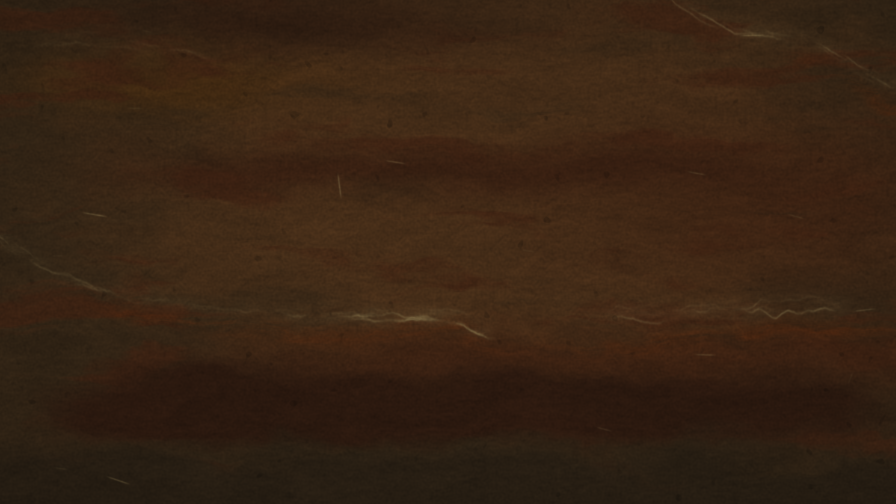
Write a WebGL 1 fragment shader that draws this texture.

```glsl
precision highp float;
// Dark polished stone: umber and rust strata crossed by thin pale mineral veins.
uniform vec2 u_resolution;

vec2 hash2(vec2 p) {
  p = vec2(dot(p, vec2(127.1, 311.7)), dot(p, vec2(269.5, 183.3)));
  return fract(sin(p) * 43758.55);
}

// Gradient noise, roughly -0.7 to 0.7
float noise(vec2 p) {
  vec2 i = floor(p), f = fract(p);
  vec2 u = f * f * f * (f * (f * 6.0 - 15.0) + 10.0);
  vec2 e = vec2(0.0, 1.0);
  float a = dot(hash2(i) * 2.0 - 1.0, f);
  float b = dot(hash2(i + e.yx) * 2.0 - 1.0, f - e.yx);
  float c = dot(hash2(i + e.xy) * 2.0 - 1.0, f - e.xy);
  float d = dot(hash2(i + e.yy) * 2.0 - 1.0, f - e.yy);
  return mix(mix(a, b, u.x), mix(c, d, u.x), u.y);
}

float fbm(vec2 p) {
  float sum = 0.0, amp = 0.6;
  for (int i = 0; i < 5; i++) {
    sum += amp * noise(p);
    p = p * 2.03 + 7.3;
    amp *= 0.55;
  }
  return sum;
}

float bell(float d) { return exp(-d * d); }

float patchAt(vec2 p, vec2 centre, vec2 size) {
  vec2 d = (p - centre) / size;
  return exp(-dot(d, d));
}

float span(float x, float from, float to, float soft) {
  return smoothstep(from - soft, from + soft, x) * (1.0 - smoothstep(to - soft, to + soft, x));
}

// Broken, wavering strands with a streaky veil just above them
float vein(vec2 p, float y, float rough, float seed) {
  float veil = bell((p.y - y - 0.012) / 0.02) * (0.12 + 0.5 * fbm(p * vec2(12.0, 50.0) + seed));
  float strands = 0.0;
  for (int i = 0; i < 4; i++) {
    float k = float(i);
    float wobble = 0.03 * fbm(vec2(p.x * 7.0 + k * 0.2, seed + k * 0.37))
                 + rough * noise(vec2(p.x * 28.0, seed + k * 0.3));
    float lit = smoothstep(-0.08, 0.42, noise(vec2(p.x * 10.0 + k * 5.3, p.y * 9.0 + seed)));
    strands += bell((p.y - y - wobble - 0.007 * k) / 0.0029) * lit * (1.0 - 0.22 * k);
  }
  return max(veil, 0.0) + strands;
}

// Short, faint, mostly level scratches
float scratches(vec2 p, float aspect) {
  float sum = 0.0;
  for (int i = 0; i < 32; i++) {
    vec2 r = hash2(vec2(float(i), 4.7)), s = hash2(vec2(float(i), 9.2));
    float angle = s.x > 0.8 ? s.x * 9.0 - 6.4 : s.x * 0.6 - 0.35;
    vec2 q = p - r * vec2(aspect, 1.0);
    q = vec2(dot(q, vec2(cos(angle), sin(angle))), dot(q, vec2(-sin(angle), cos(angle))));
    float len = 0.006 + 0.026 * s.y * s.y;
    sum += bell(q.y / 0.002) * (1.0 - smoothstep(len * 0.4, len, abs(q.x))) * s.y * s.y * s.y;
  }
  return sum;
}

void main() {
  vec2 p = gl_FragCoord.xy / u_resolution.y;
  float aspect = u_resolution.x / u_resolution.y;
  vec2 q = p + vec2(0.2, 0.07) * vec2(fbm(p * 3.0 + 11.0), fbm(p * vec2(3.5, 8.0)));
  float streak = fbm(q * vec2(2.4, 12.0) + 3.0);
  float cloud = fbm(q * vec2(4.0, 9.0) + 21.0);
  float wisps = fbm(q * vec2(9.0, 36.0) + 31.0);

  // Strata: warm middle, olive edges, rust and dark bands
  vec3 olive = vec3(0.194, 0.141, 0.083), umber = vec3(0.264, 0.172, 0.092);
  vec3 rust = vec3(0.232, 0.126, 0.067), dark = vec3(0.167, 0.095, 0.057);
  float warm = patchAt(q, vec2(1.0, 0.64), vec2(0.85, 0.46));
  vec3 col = mix(olive, umber, smoothstep(0.2, 0.75, warm + 0.45 * cloud));
  col = mix(col, vec3(0.28, 0.17, 0.06), 0.65 * patchAt(q, vec2(0.36, 0.84), vec2(0.3, 0.06)));
  col = mix(col, rust, 0.75 * patchAt(q, vec2(1.62, 0.6), vec2(0.45, 0.16)));
  col = mix(col, rust, 0.8 * smoothstep(0.04, 0.26, streak));
  col = mix(col, olive, 0.45 * smoothstep(0.1, 0.35, -streak));
  float band = bell((q.y - 0.66) / 0.045) * span(q.x, 0.3, 1.5, 0.25);
  col = mix(col, dark + vec3(0.035, 0.014, 0.004), 0.8 * band);
  col = mix(col, dark, 0.7 * patchAt(q, vec2(0.58, 0.96), vec2(0.4, 0.06)));
  col = mix(col, rust, 0.85 * bell((q.y - 0.28) / 0.06) * span(q.x, 0.5, 1.9, 0.35));
  float low = bell((q.y - 0.19) / 0.08) * span(q.x, 0.1, 1.7, 0.3);
  col = mix(col, dark, 0.95 * smoothstep(0.2, 0.75, low + 0.4 * cloud));
  col = mix(col, dark, 0.6 * patchAt(p, vec2(0.29, 0.23), vec2(0.07, 0.06)));
  col = mix(col, vec3(0.155, 0.118, 0.075), 1.0 - smoothstep(0.05, 0.15, q.y + 0.12 * cloud));

  // Vein paths, with orange staining beneath
  float leftY = 0.358 + 0.16 * exp(-p.x * 5.0) - 0.03 * smoothstep(0.88, 0.98, p.x);
  float rightY = 0.375 + 0.03 * (p.x - 1.43);
  float topY = 0.9 + 0.1 * exp((1.34 - p.x) * 9.0) - 0.08 * smoothstep(1.6, 1.78, p.x);
  float stain = bell((q.y - leftY + 0.025) / 0.022) * span(p.x, 0.2, 1.0, 0.1)
              + bell((q.y - rightY + 0.05) / 0.025) * span(p.x, 1.1, 1.8, 0.12)
              + bell((q.y - topY + 0.03) / 0.025) * span(p.x, 1.6, 1.9, 0.1);
  col = mix(col, vec3(0.31, 0.14, 0.05), clamp(stain * (0.3 + cloud + wisps), 0.0, 0.65));
  float leftGlow = 0.35 + 0.45 * smoothstep(0.5, 0.75, p.x) + 0.3 * bell(p.x / 0.08);
  float pale = vein(p, leftY, 0.008, 3.4) * span(p.x, -0.1, 0.97, 0.02) * leftGlow
             + vein(p, rightY, 0.026, 8.6) * span(p.x, 1.18, 1.68, 0.05) * 0.6
             + vein(p, topY, 0.006, 14.3) * span(p.x, 1.34, 1.9, 0.05) * 0.5
             + vein(p, 0.89 + 0.02 * sin(p.x * 9.0), 0.006, 19.7) * span(p.x, 0.08, 0.4, 0.06) * 0.25;
  pale += 0.5 * scratches(p, aspect);
  col = mix(col, vec3(0.46, 0.39, 0.25), clamp(pale, 0.0, 0.8));

  // Fine layering, grain, dark pits and dimmed corners
  float grain = noise(p * 170.0) + 0.8 * noise(p * vec2(60.0, 105.0) + 9.0);
  float pits = smoothstep(0.36, 0.52, noise(p * 42.0 + 5.0));
  col *= 1.0 + 0.1 * streak + 0.2 * wisps + 0.15 * grain - 0.16 * pits;
  vec2 edge = (p - vec2(0.5 * aspect, 0.5)) / vec2(aspect, 1.0);
  col *= 1.03 - 0.26 * dot(edge, edge);
  gl_FragColor = vec4(col, 1.0);
}
```
